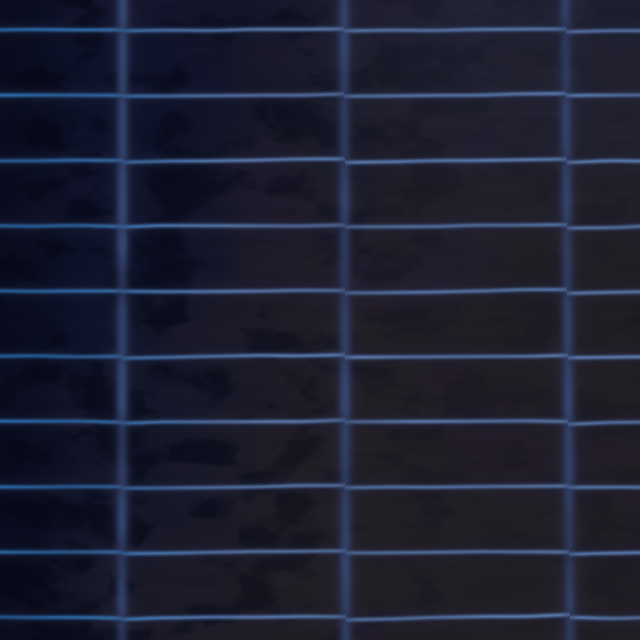
This texture is drawn by a WebGL 2 fragment shader. Its source:

```glsl
#version 300 es
precision highp float;
// Dark solar panel: thin bright fingers cross three wide, soft vertical busbars.
// Both line sets repeat by rounding to the nearest index; each finger segment
// tilts a little, and layered value noise mottles the cells and wears the lines.

uniform vec2 u_resolution;
out vec4 fragColor;

const vec2 PITCH = vec2(0.348, 0.1020);
const vec2 FIRST_LINE = vec2(0.191, 0.0352);
const float FINGER_WIDTH = 0.0036;
const float BUSBAR_WIDTH = 0.0095;

const vec3 CELL_WARM = vec3(0.130, 0.115, 0.143);
const vec3 CELL_BLUE = vec3(0.055, 0.070, 0.165);
const vec3 CELL_DEEP = vec3(0.020, 0.030, 0.085);
const vec3 CELL_VIOLET = vec3(0.120, 0.090, 0.200);
const vec3 CELL_SHEEN = vec3(0.125, 0.145, 0.250);
const vec3 BUSBAR = vec3(0.205, 0.265, 0.430);
const vec3 FINGER_PALE = vec3(0.340, 0.460, 0.660);
const vec3 FINGER_BLUE = vec3(0.160, 0.400, 0.640);

float hash(vec2 p) {
    p = fract(p * vec2(0.1031, 0.1130));
    p += dot(p, p.yx + 33.33);
    return fract((p.x + p.y) * p.x * 17.0);
}

float noise(vec2 p) {
    vec2 cell = floor(p);
    vec2 f = fract(p);
    f = f * f * (3.0 - 2.0 * f);
    float low = mix(hash(cell), hash(cell + vec2(1, 0)), f.x);
    float high = mix(hash(cell + vec2(0, 1)), hash(cell + vec2(1, 1)), f.x);
    return mix(low, high, f.y);
}

float fbm(vec2 p) {
    float sum = 0.0;
    float gain = 0.5;
    for (int i = 0; i < 4; i++) {
        sum += gain * noise(p);
        p = p * 2.03 + 17.1;
        gain *= 0.5;
    }
    return sum / 0.9375;
}

// Soft line profile, 1 on the axis.
float glow(float distance, float width) {
    float d = distance / width;
    return exp(-d * d);
}

// Signed distance to the nearest line of a repeated set.
float lineDistance(float x, float first, float pitch) {
    float t = (x - first) / pitch;
    return (t - round(t)) * pitch;
}

vec3 cellColor(vec2 p) {
    float mottle = fbm(p * vec2(7.0, 10.0) + 3.0);
    float blotch = fbm(p * vec2(15.0, 24.0) + 41.0);
    float streak = fbm(p * vec2(9.0, 90.0) + 8.0);

    // Blue on the left and along the top, warm towards the lower right.
    float warmth = smoothstep(0.02, 0.62, p.x + 0.32 * (0.5 - p.y) + 0.30 * (mottle - 0.5));
    vec3 color = mix(CELL_BLUE, CELL_WARM, warmth);
    float sheen = smoothstep(0.45, 1.05, p.y + 0.3 * (mottle - 0.5));
    color = mix(color, CELL_SHEEN, 0.55 * sheen * smoothstep(0.35, 0.75, p.x));
    color = mix(color, CELL_VIOLET, 0.45 * smoothstep(0.52, 0.75, mottle) * (1.0 - 0.6 * p.x));

    // Dark stains, strongest in the left half.
    float leftness = 1.0 - smoothstep(0.1, 0.8, p.x);
    float stain = smoothstep(0.52, 0.30, blotch);
    color = mix(color, CELL_DEEP, stain * (0.15 + 0.55 * leftness));
    color = mix(color, CELL_DEEP, 0.6 * smoothstep(0.16, 0.0, p.x));
    return color * (0.92 + 0.16 * streak);
}

// Height offset of one finger segment, rising to the right then stepping back.
float fingerOffset(vec2 grid, float row) {
    float column = floor(grid.x);
    float rise = mix(0.001, 0.007, hash(vec2(column, row) + 11.0)) * step(0.0, column);
    float wobble = 0.002 * (noise(vec2(grid.x * 5.0, row * 7.3)) - 0.5);
    return rise * (fract(grid.x) - 0.5) + wobble;
}

void main() {
    vec2 p = gl_FragCoord.xy / u_resolution;

    // Busbars fan out slightly towards the bottom.
    vec2 q = p;
    q.x += (p.y - 0.5) * (p.x - 0.32) * 0.013;
    vec2 grid = (q - FIRST_LINE) / PITCH;
    float row = round(grid.y);
    vec3 color = cellColor(p);

    // Busbars with a faint halo and uneven strength.
    float barDistance = lineDistance(q.x, FIRST_LINE.x, PITCH.x);
    float barWear = mix(0.55, 1.0, noise(vec2(floor(grid.x + 0.5) * 9.0, p.y * 16.0)));
    float bar = glow(barDistance, BUSBAR_WIDTH) + 0.15 * glow(barDistance, 0.022);
    color = mix(color, BUSBAR, clamp(bar * barWear, 0.0, 1.0));

    // Fingers, bluer at the left, dimmed where they meet a busbar.
    float fingerY = q.y - fingerOffset(grid, row);
    float fingerDistance = lineDistance(fingerY, FIRST_LINE.y, PITCH.y);
    float fingerWear = mix(0.72, 1.0, noise(vec2(p.x * 9.0, row * 5.7)));
    fingerWear *= 1.0 - 0.35 * glow(barDistance, BUSBAR_WIDTH);
    vec3 fingerColor = mix(FINGER_BLUE, FINGER_PALE, smoothstep(0.05, 0.4, p.x));
    color = mix(color, CELL_SHEEN, 0.30 * glow(fingerDistance, 0.012));
    color = mix(color, fingerColor, glow(fingerDistance, FINGER_WIDTH) * fingerWear);

    fragColor = vec4(color, 1.0);
}
```
